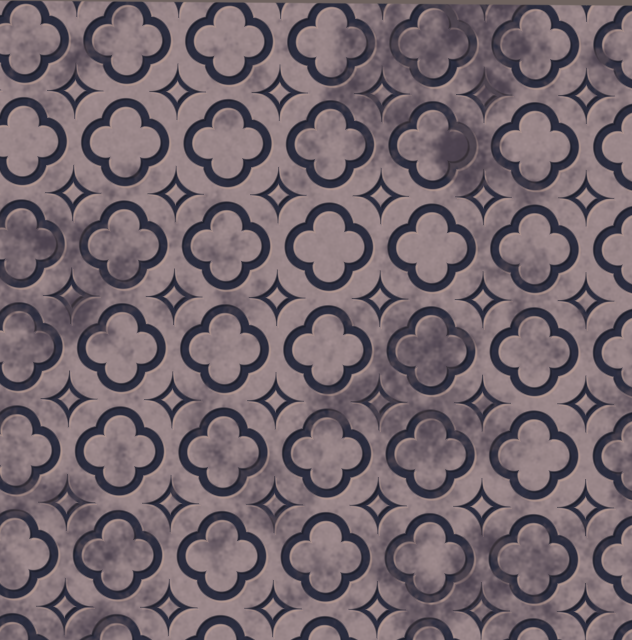
Write a Shadertoy shader that draws this pattern.

```glsl
// Stone relief: a lattice of carved quatrefoil rings with concave stars between.
// Circle distances shape the grooves, an offset sample lights their edges, and
// layered cellular bumps mottle the stone and wear the paint from the grooves.

const float SPACING = 0.161;                    // mean repeat, in canvas heights
const vec3 CLEAN  = vec3(0.605, 0.530, 0.540);
const vec3 STAIN  = vec3(0.300, 0.260, 0.310);
const vec3 PAINT  = vec3(0.165, 0.172, 0.240);
const vec3 WORN   = vec3(0.300, 0.265, 0.305);
const vec3 GLINT  = vec3(0.740, 0.620, 0.570);
const vec3 BORDER = vec3(0.430, 0.385, 0.370);

vec3 hash3(vec2 cell) {
    vec3 p = fract(cell.xyx * vec3(0.1031, 0.1030, 0.0973));
    p += dot(p, p.yxz + 33.33);
    return fract((p.xxy + p.yzz) * p.zyx);
}

// Cellular noise: one signed round bump at a random spot of each cell
float bumps(vec2 p) {
    vec2 cell = floor(p);
    float sum = 0.0;
    for (int y = -1; y <= 1; y++)
    for (int x = -1; x <= 1; x++) {
        vec2 c = cell + vec2(x, y);
        vec3 h = hash3(c + 71.0);
        vec2 d = p - c - h.xy;
        float fall = max(1.0 - dot(d, d), 0.0);
        sum += (2.0 * h.z - 1.0) * fall * fall * fall;
    }
    return sum;
}

float layeredBumps(vec2 p, int octaves, float gain) {
    float sum = 0.0, amp = 1.0, total = 0.0;
    for (int i = 0; i < octaves; i++) {
        sum += amp * bumps(p);
        total += amp;
        amp *= gain;
        p = mat2(1.68, 1.28, -1.28, 1.68) * p + 19.7;
    }
    return sum / total;
}

// Ring between two outlines made of four lobes
float quatrefoilRing(vec2 p, float lobeOffset, float innerR, float outerR) {
    vec2 q = abs(p);
    if (q.y > q.x) q = q.yx;
    float lobe = length(q - vec2(lobeOffset, 0.0));
    float inner = min(lobe - innerR, q.x - 0.15);
    return max(lobe - outerR, -inner);
}

// Star bounded by four arcs, with a raised diamond in its middle
float starGroove(vec2 p, float arcR, float diamondR) {
    vec2 q = abs(p);
    float d = length(q - arcR);
    return max(max(arcR - d, d - diamondR), max(q.x, q.y) - arcR);
}

// Groove coverage at a lattice position
float groove(vec2 lattice, float soft) {
    vec2 p = lattice - round(lattice);
    float ring = quatrefoilRing(p, 0.19, 0.155, 0.24);
    float star = starGroove(0.5 - abs(p), 0.27, 0.319);
    return 1.0 - smoothstep(-soft, soft, min(ring, star));
}

// Slightly tilted, widening lattice; y runs downward
vec2 toLattice(vec2 p) {
    float drop = p.y - 0.0612 - 0.01 * (p.x - 0.04);
    return vec2((p.x - 0.996) / (0.1592 + 0.0037 * p.y),
                drop / (0.1592 + 0.0021 * drop));
}

void mainImage(out vec4 fragColor, in vec2 fragCoord) {
    vec2 p = vec2(fragCoord.x, iResolution.y - fragCoord.y) / iResolution.y;
    float pixel = 1.0 / iResolution.y;
    float soft = max(pixel / SPACING, 0.011);

    // Carving and light from the upper left
    vec2 lattice = toLattice(p);
    float carved = groove(lattice, soft);
    float edge = groove(lattice - vec2(0.017), soft) - carved;

    // Broad patches of wear broken up by fine mottling
    float patches = layeredBumps(p * 4.0 + 3.0, 2, 0.7);
    float mottle = layeredBumps(p * 17.0, 4, 0.75);
    float wear = 0.7 * patches + mottle;
    float grain = layeredBumps(p * 110.0, 2, 0.8);

    vec3 stone = mix(CLEAN, STAIN, smoothstep(-0.35, 0.85, wear));
    stone *= 1.0 + 0.05 * grain;
    vec3 paint = mix(PAINT, WORN, smoothstep(0.0, 0.6, wear));
    paint *= 1.0 + 0.08 * grain;

    vec3 color = mix(stone, paint, carved);
    float fade = 1.0 - 0.5 * smoothstep(0.1, 0.7, wear);
    color = mix(color, GLINT, 0.65 * fade * max(edge, 0.0));
    color *= 1.0 - 0.3 * max(-edge, 0.0);

    // Thin slanted border along the top
    float border = p.y - 0.001 - 0.008 * p.x;
    color = mix(BORDER, color, smoothstep(-pixel, pixel, border));

    fragColor = vec4(color, 1.0);
}
```
